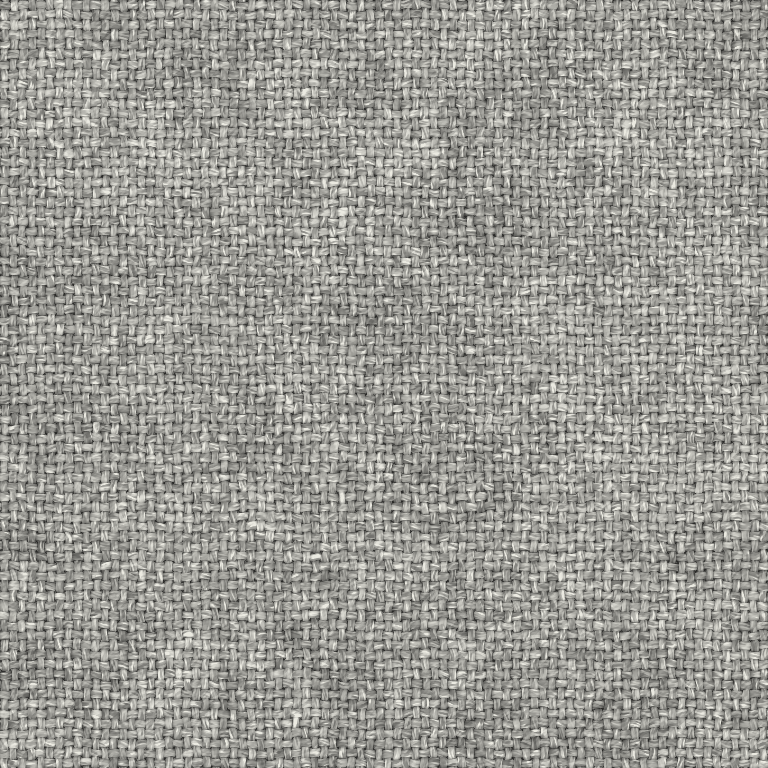
Give the GLSL for this texture, as a three.js fragment shader.

```glsl
// Heathered grey wool in a plain weave: warp and weft yarns alternate over and
// under, each a rounded height profile; the higher yarn shows. Smooth cellular
// noise makes the fibres and mottling, layered sines bend the yarns.
varying vec2 vUv;

const vec2 YARNS = vec2(84.0, 78.0);     // yarns across and down
const float YARN_RADIUS = 0.42;          // in yarn spacings
const float RADIUS_VARIATION = 0.12;
const float YARN_ROUNDNESS = 0.6;
const float WEAVE_DEPTH = 0.5;
const float BEND = 0.09;
const vec2 FIBRE_DENSITY = vec2(5.4, 1.25); // across and along a yarn
const float FIBRE_TWIST = 1.0;
const float FIBRE_CONTRAST = 0.34;
const float HEATHER_CONTRAST = 0.15;     // tone changes along each yarn
const float PATCH_CONTRAST = 0.075;      // broad tone changes over the cloth
const float FLECK_STRENGTH = 0.12;
const float FUZZ_CONTRAST = 0.15;        // loose fibres over yarns and gaps
const float GAP_TONE = 0.30;
const float WOOL_TONE = 0.675;
const vec3 WOOL_TINT = vec3(1.0, 0.996, 0.96);
const float PI = 3.14159;

float hash(vec2 p) {
  vec3 q = fract(p.xyx * vec3(0.1031, 0.1030, 0.0973));
  q += dot(q, q.yzx + 33.33);
  return fract((q.x + q.y) * q.z);
}

// Random cell tones blended by distance; a higher sharpness gives crisper cells.
float cellTone(vec2 p, float sharpness) {
  vec2 cell = floor(p);
  float total = 0.0;
  float weights = 0.0;
  for (int y = -1; y <= 1; y++) {
    for (int x = -1; x <= 1; x++) {
      vec2 id = cell + vec2(float(x), float(y));
      vec2 site = id + 0.15 + 0.7 * vec2(hash(id + 17.3), hash(id + 51.7));
      vec2 d = p - site;
      float w = exp(-sharpness * dot(d, d));
      total += w * hash(id + 83.1);
      weights += w;
    }
  }
  return total / max(weights, 0.00001);
}

// Slow wander of the yarns plus a small irregular crimp.
vec2 bendYarns(vec2 p) {
  vec2 wander = sin(p.yx * 0.47 + 2.1 * sin(p * 0.19));
  vec2 crimp = sin(p.yx * 1.83 + p * 0.71 + 1.7 * sin(p.yx * 0.37));
  return p + BEND * (wander + 0.6 * crimp);
}

// Returns the surface height and the fibre tone of one yarn.
vec2 yarn(float across, float along, float id, float wave) {
  float thickness = hash(vec2(id, floor(along)) + 9.0) - 0.5;
  float radius = YARN_RADIUS + RADIUS_VARIATION * thickness;
  float t = abs(across) / radius;
  float body = sqrt(max(0.0, 1.0 - t * t));
  float height = YARN_ROUNDNESS * body + WEAVE_DEPTH * wave;
  height -= 0.6 * smoothstep(0.8, 1.25, t);

  // Twisted fibres, a few of them much paler, over slower heather tones.
  vec2 strand = vec2(across + 7.0 * id, along + FIBRE_TWIST * across);
  strand.x += 0.12 * sin(along * 2.3 + id * 4.7);
  float fibre = cellTone(strand * FIBRE_DENSITY, 7.0);
  float heather = cellTone(vec2(along * 0.55, id * 3.7), 4.0);
  float tone = FIBRE_CONTRAST * (fibre - 0.5) + HEATHER_CONTRAST * (heather - 0.5);
  tone += FLECK_STRENGTH * smoothstep(0.86, 0.97, fibre) * smoothstep(0.4, 0.9, height);
  return vec2(height, tone);
}

void main() {
  vec2 cloth = vUv * YARNS;
  vec2 p = bendYarns(cloth);
  vec2 id = floor(p);
  vec2 f = p - id;

  // Alternate which yarn rises at each crossing.
  float over = 1.0 - 2.0 * mod(id.x + id.y, 2.0);
  vec2 warp = yarn(f.x - 0.5, p.y, id.x, over * sin(PI * f.y));
  vec2 weft = yarn(f.y - 0.5, p.x, id.y + 137.0, -over * sin(PI * f.x));

  // Show the upper yarn, with soft edges and contact shadow.
  float lead = warp.x - weft.x;
  vec2 surface = mix(weft, warp, smoothstep(-0.18, 0.18, lead));
  float light = smoothstep(-0.3, 0.95, surface.x);
  float contact = mix(0.78, 1.0, smoothstep(0.0, 0.45, abs(lead)));
  float tone = mix(GAP_TONE, WOOL_TONE, light) * contact;

  // Add wool variation, weaker inside the gaps.
  float mottling = cellTone(cloth * 0.21, 3.0) - 0.5;
  mottling += 0.7 * (cellTone(cloth * 0.07 + 40.0, 3.0) - 0.5);
  tone += (surface.y + PATCH_CONTRAST * mottling) * mix(0.55, 1.0, light);

  // Lay short slanted fibres over the whole surface.
  vec2 slant = vec2(cloth.x + 0.6 * cloth.y, cloth.y - 0.6 * cloth.x);
  slant += 0.25 * sin(cloth.yx * 1.3 + 1.5 * sin(cloth * 0.6));
  tone += FUZZ_CONTRAST * (cellTone(slant * vec2(1.3, 3.6) + 60.0, 7.0) - 0.5);

  gl_FragColor = vec4(clamp(tone, 0.16, 0.92) * WOOL_TINT, 1.0);
}
```
